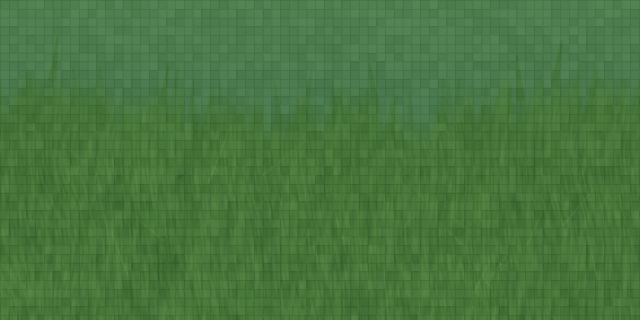
This texture is drawn by a WebGL 1 fragment shader. Its source:

```glsl
precision highp float;
// A green meadow under a teal-green haze, seen through a fine mosaic of tiles.
// Stretched noise makes the grass, tapered segments make stalks and stray blades,
// and a hashed square grid with thin dark joints tints everything.

uniform vec2 u_resolution;

#define TILES_HIGH 36.571
#define TILE_CONTRAST 0.038
#define JOINT_DARKNESS 0.036
#define JOINT_WIDTH 0.14
#define HORIZON 0.665
#define FIBRE_CONTRAST 0.105
#define SKY_TOP vec3(0.316, 0.502, 0.318)
#define SKY_LOW vec3(0.292, 0.478, 0.312)
#define GRASS_DARK vec3(0.266, 0.448, 0.220)
#define GRASS_LIGHT vec3(0.300, 0.484, 0.244)

float hash(vec2 p) {
  vec3 q = fract(vec3(p.xyx) * 0.1031);
  q += dot(q, q.yzx + 33.33);
  return fract((q.x + q.y) * q.z);
}

float noise(vec2 p) {
  vec2 i = floor(p);
  vec2 f = fract(p);
  f = f * f * (3.0 - 2.0 * f);
  return mix(mix(hash(i), hash(i + vec2(1.0, 0.0)), f.x),
             mix(hash(i + vec2(0.0, 1.0)), hash(i + 1.0), f.x), f.y);
}

// Soft coverage of a segment that narrows to a point at its tip
float blade(vec2 p, vec2 root, vec2 tip, float width) {
  vec2 axis = tip - root;
  float t = clamp(dot(p - root, axis) / dot(axis, axis), 0.0, 1.0);
  float d = length(p - root - axis * t);
  float soft = 0.7 / u_resolution.y + 0.0015;
  return 1.0 - smoothstep(-soft, soft, d - width * (1.0 - 0.8 * t));
}

// Thin stem with a thicker seed head at the top
float stalk(vec2 p, vec2 tip, float lean) {
  vec2 neck = tip - vec2(lean * 0.45, 0.13);
  float stem = blade(p, tip - vec2(lean, 0.32), neck, 0.006);
  return max(stem, blade(p, neck, tip, 0.013));
}

// Ragged upper edge of the meadow
float meadowCover(vec2 p) {
  float top = HORIZON + 0.025 * cos(p.x * 3.14159);
  top += 0.06 * (noise(vec2(p.x * 9.0, 2.0)) - 0.5);
  top += 0.12 * (noise(vec2(p.x * 42.0 - p.y * 4.0, 7.0)) - 0.5);
  return 1.0 - smoothstep(-0.06, 0.06, p.y - top);
}

// Short random stalks rising from the edge
float smallStalks(vec2 p) {
  float cover = 0.0;
  for (int i = 0; i < 30; i++) {
    float k = float(i);
    float x = (k + hash(vec2(k, 3.0))) / 15.0;
    float y = HORIZON + 0.01 + 0.12 * hash(vec2(k, 8.0));
    float lean = 0.08 * (hash(vec2(k, 5.0)) - 0.4);
    cover = max(cover, stalk(p, vec2(x, y), lean) * 0.65);
  }
  return cover;
}

float tallStalks(vec2 p) {
  float cover = stalk(p, vec2(0.180, 0.885), 0.035);
  cover = max(cover, stalk(p, vec2(0.525, 0.790), 0.045));
  cover = max(cover, stalk(p, vec2(1.155, 0.800), -0.040));
  cover = max(cover, stalk(p, vec2(1.615, 0.825), -0.025));
  cover = max(cover, stalk(p, vec2(1.755, 0.870), 0.045));
  cover = max(cover, 0.7 * stalk(p, vec2(0.310, 0.780), 0.020));
  return max(cover, 0.7 * stalk(p, vec2(1.435, 0.755), 0.020));
}

// Pale and dark stray blades crossing the lower meadow
float strayBlades(vec2 p) {
  float light = 0.0;
  for (int i = 0; i < 70; i++) {
    float k = float(i);
    vec2 root = vec2(2.0 * hash(vec2(k, 21.0)), 0.62 * hash(vec2(k, 34.0)) - 0.08);
    float angle = 1.57 + 2.0 * (hash(vec2(k, 55.0)) - 0.5);
    vec2 tip = root + (0.06 + 0.13 * hash(vec2(k, 89.0))) * vec2(cos(angle), sin(angle));
    float tone = hash(vec2(k, 13.0)) * 1.6 - 0.6;
    light += blade(p, root, tip, 0.0028) * tone;
  }
  return clamp(light, -1.0, 1.0);
}

void main() {
  vec2 p = gl_FragCoord.xy / u_resolution.y;

  // Haze and grass
  vec3 sky = mix(SKY_LOW, SKY_TOP, smoothstep(0.6, 1.0, p.y));
  float sway = 0.05 * noise(p * vec2(5.0, 4.0));
  float fine = noise(vec2((p.x + sway) * 165.0 + p.y * 12.0, p.y * 22.0));
  float broad = noise(vec2((p.x - sway) * 75.0 - p.y * 14.0, p.y * 11.0 + 40.0));
  float patches = noise(p * vec2(12.0, 8.0) + 11.0);
  vec3 grass = mix(GRASS_DARK, GRASS_LIGHT, 0.3 + 0.4 * patches);
  float depth = mix(1.0, 0.6, smoothstep(0.35, 0.75, p.y));
  grass += depth * FIBRE_CONTRAST * (0.6 * fine + 0.4 * broad - 0.5) * vec3(0.9, 1.0, 0.6);
  grass += 0.045 * strayBlades(p) * vec3(1.0, 1.0, 0.7);

  float cover = meadowCover(p);
  vec3 color = mix(sky, grass, cover);
  float ears = max(smallStalks(p), tallStalks(p));
  color = mix(color, GRASS_DARK, 0.75 * ears * (1.0 - 0.6 * cover));

  // Mosaic tint and joints, counted from the upper left corner
  vec2 cell = vec2(p.x, 1.0 - p.y) * TILES_HIGH;
  color += TILE_CONTRAST * (hash(floor(cell) + 17.0) - 0.5);
  vec2 toJoint = abs(fract(cell - 0.5 * JOINT_WIDTH + 0.5) - 0.5);
  float soft = 0.4 * TILES_HIGH / u_resolution.y;
  vec2 joint = 1.0 - smoothstep(-soft, soft, toJoint - 0.5 * JOINT_WIDTH);
  color -= JOINT_DARKNESS * max(joint.x, joint.y);

  gl_FragColor = vec4(color, 1.0);
}
```
